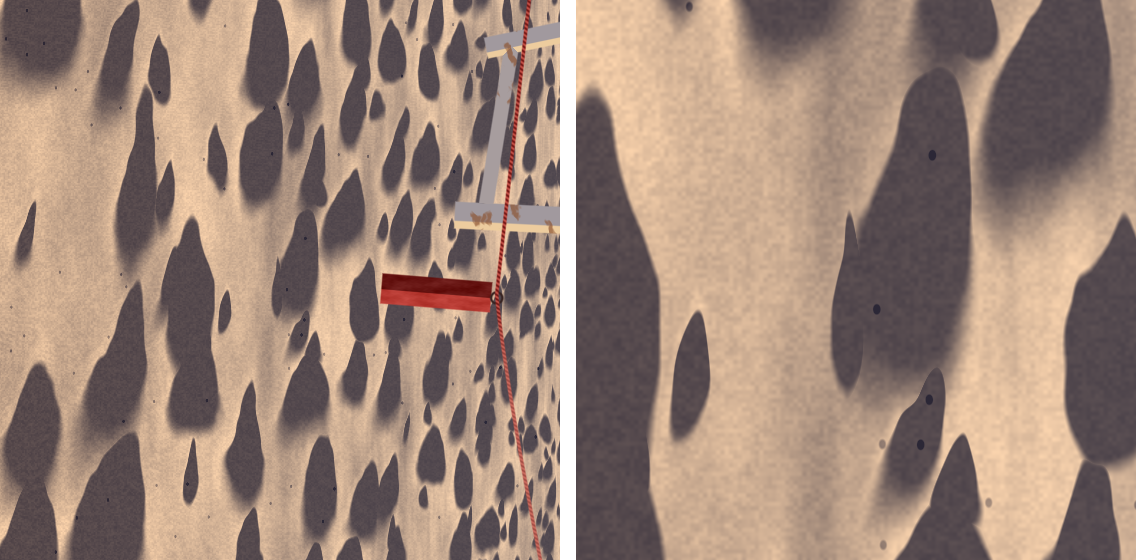
Left: the whole. Right: its middle third, enlarged.
Write a WebGL 2 fragment shader that draws this texture.

```glsl
#version 300 es
precision highp float;
// Wind-blown sand in low light, seen sideways: near on the left, far on the right.
// Scattered teardrop shadows shrink with depth over sine-layered ripples and grain;
// a red block, a twisted rope and a rusty frame lie on top.

#define SHADE vec3(0.315, 0.272, 0.292)
#define SUNLIT vec3(0.895, 0.755, 0.625)
#define BLOCK_DARK vec3(0.40, 0.08, 0.07)
#define BLOCK_LIGHT vec3(0.72, 0.23, 0.20)
#define PAINT vec3(0.63, 0.60, 0.62)
#define CREAM vec3(0.93, 0.80, 0.62)
#define CELL vec2(0.165, 0.36)
#define DEPTH 0.84
#define LEAN 0.22
#define GRAIN 0.20

uniform vec2 u_resolution;
out vec4 fragColor;

vec3 hash(vec2 p) {
    return fract(sin(vec3(dot(p, vec2(127.1, 311.7)), dot(p, vec2(269.5, 183.3)),
                          dot(p, vec2(419.2, 371.9)))) * 43758.5);
}

float valueNoise(vec2 p) {
    vec2 i = floor(p), f = smoothstep(0.0, 1.0, fract(p));
    return mix(mix(hash(i).x, hash(i + vec2(1, 0)).x, f.x),
               mix(hash(i + vec2(0, 1)).x, hash(i + vec2(1, 1)).x, f.x), f.y);
}

// Layered, bent sines, roughly -1 to 1
float waves(vec2 q) {
    float sum = 0.0, amp = 0.5;
    for (int i = 0; i < 5; i++) {
        q = mat2(0.8, 0.6, -0.6, 0.8) * q;
        sum += amp * sin(q.x + 1.7 * sin(0.8 * q.y + float(i)));
        q = q * 1.8 + 3.1;
        amp *= 0.6;
    }
    return sum;
}

// Column index that grows faster with distance
float column(float x, float rate) { return -log(max(1.0 - DEPTH * x, 0.02)) / rate; }

// Scattered hollows: x = shadow, y = bright rim on the sunny side
vec2 hollows(vec2 p, float size, float presence, float seed) {
    float rate = CELL.x * size * DEPTH, u = column(p.x, rate);
    vec2 result = vec2(0);
    for (int i = -1; i <= 1; i++) {
        float col = floor(u) + float(i);
        float scale = size * exp(-rate * (col + 0.5));
        float v = p.y / (CELL.y * scale) + 7.0 * hash(vec2(col, seed)).x;
        float blur = 1.0 / (u_resolution.x * 0.3 * CELL.x * scale);
        for (int j = -1; j <= 1; j++) {
            vec2 id = vec2(col, floor(v) + float(j));
            vec3 h = hash(id + seed), k = hash(id + seed + 31.7);
            if (k.z > presence) continue;
            vec2 q = vec2(u, v) - id - 0.5 - 0.5 * (h.xy - 0.5);
            q.x -= (LEAN + 0.5 * (h.z - 0.5)) * q.y;
            q /= vec2(mix(0.22, 0.42, k.x), mix(0.33, 0.56, k.y));
            float taper = max(1.0 - 0.45 * q.y, 0.25);
            float inside = 1.0 - length(vec2(q.x / taper, q.y));
            float soft = mix(0.06, 0.5, h.z * smoothstep(0.2, -1.0, q.y));
            soft = max(soft, blur);
            float rim = smoothstep(-0.6, -0.1, inside) * smoothstep(-0.2, 0.7, q.y - q.x);
            result = max(result, vec2(smoothstep(-soft, soft, inside), rim));
        }
    }
    return result;
}

vec3 sand(vec2 p) {
    float scale = 1.0 - DEPTH * p.x;
    vec2 ground = vec2(column(p.x, CELL.x * DEPTH), (p.y - 0.5) / (CELL.y * sqrt(scale)));
    vec2 bend = vec2(waves(ground * 2.3), waves(ground * 2.0 + 9.0));
    vec2 bent = p + bend * vec2(0.13, 0.10) * CELL * scale;
    vec2 big = hollows(bent, 1.0, 0.82, 3.0), small = hollows(bent, 0.45, 0.22, 57.0);
    float shadow = max(big.x, small.x);
    // Slopes and wind ridges
    float tone = 0.84 + 0.20 * waves(ground * 1.9 + 20.0) + 0.12 * max(big.y, small.y);
    tone += mix(0.06, 0.17, smoothstep(0.3, 0.65, p.x)) * waves(ground * vec2(5.0, 1.5) + 4.0);
    tone = clamp(tone, 0.3, 1.06) * (1.0 - shadow) + 0.03 * shadow;
    // Grains and dark specks
    float grain = valueNoise(p * 390.0) + 0.5 * valueNoise(p * 170.0) - 0.75;
    tone += GRAIN * grain * mix(1.0, 0.5, p.x) * mix(1.0, 0.6, shadow);
    vec2 g = p * 34.0;
    vec3 h = hash(floor(g));
    float speck = length((fract(g) - 0.3 - 0.4 * h.xy) * vec2(1.4, 1.0));
    tone -= 0.5 * step(0.93, h.z) * smoothstep(0.13, 0.06, speck);
    vec3 cool = vec3(-0.02, 0.0, 0.02) * (p.x - 0.4);
    return mix(SHADE, SUNLIT, max(tone, -0.25)) + cool;
}

// Straight bar from a to b: x = signed distance, y = position across, -1 to 1
vec2 bar(vec2 p, vec2 a, vec2 b, float halfWidth) {
    vec2 d = normalize(b - a), q = p - 0.5 * (a + b);
    q = vec2(dot(q, d), dot(q, vec2(-d.y, d.x)));
    vec2 e = abs(q) - vec2(0.5 * length(b - a), halfWidth);
    return vec2(max(e.x, e.y), q.y / halfWidth);
}

void main() {
    vec2 p = gl_FragCoord.xy / u_resolution;
    float px = 1.0 / u_resolution.y;
    vec3 color = sand(p);
    // Frame with lit lower faces and rust
    vec2 leg = bar(p, vec2(0.868, 0.635), vec2(0.916, 0.93), 0.013);
    vec2 upper = bar(p, vec2(0.868, 0.914), vec2(1.05, 0.952), 0.019);
    vec2 lower = bar(p, vec2(0.812, 0.616), vec2(1.05, 0.604), 0.024);
    vec2 rail = upper.x < lower.x ? upper : lower;
    float rust = smoothstep(0.45, 0.85, waves(p * vec2(70.0, 45.0)));
    vec3 metal = mix(CREAM, PAINT, rail.x < leg.x ? smoothstep(-0.5, -0.35, rail.y) : 0.92);
    metal = mix(metal, vec3(0.55, 0.33, 0.20), 0.7 * rust);
    color = mix(color, metal, smoothstep(px, -px, min(leg.x, rail.x)));
    // Block with two faces
    vec2 block = bar(p, vec2(0.681, 0.485), vec2(0.877, 0.469), 0.027);
    vec3 red = mix(BLOCK_LIGHT, BLOCK_DARK, smoothstep(-0.1, 0.0, block.y));
    red += 0.05 * waves(p * vec2(60.0, 160.0));
    color = mix(color, red, smoothstep(px, -px, block.x));
    // Ring and twisted rope
    float ring = abs(length(p - vec2(0.887, 0.468)) - 0.010) - 0.002;
    color = mix(color, vec3(0.22, 0.14, 0.13), smoothstep(px, -px, ring));
    float up = max(p.y - 0.475, 0.0) / 0.525, down = max(0.475 - p.y, 0.0) / 0.475;
    float ropeX = 0.887 + 0.058 * up + 0.078 * pow(down, 1.2);
    float twist = 0.5 + 0.5 * sin(780.0 * p.y + 500.0 * (p.x - ropeX));
    vec3 rope = mix(vec3(0.46, 0.09, 0.08), vec3(0.77, 0.31, 0.27), twist);
    rope = mix(rope, vec3(0.82, 0.52, 0.46), 0.5 * smoothstep(0.0, 0.3, down));
    color = mix(color, rope, smoothstep(px, -px, abs(p.x - ropeX) - 0.0032));
    fragColor = vec4(clamp(color, 0.0, 1.0), 1.0);
}
```
